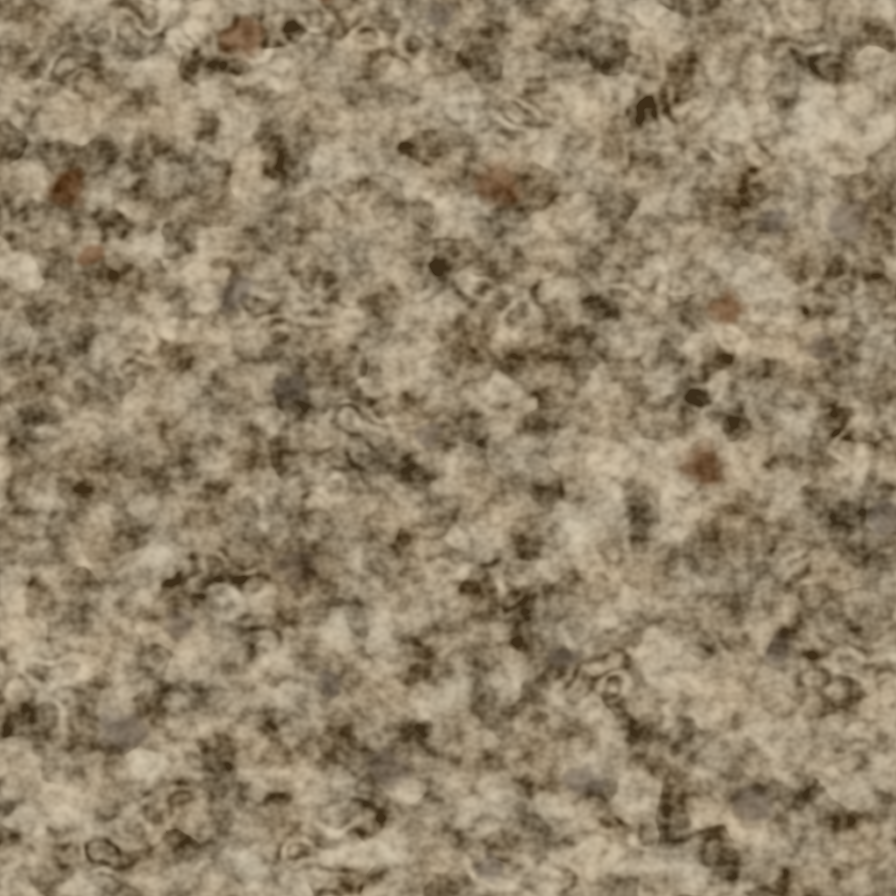
A Shadertoy shader for this texture:

```glsl
// Weathered sandy stone: soft mottled brown grains with pale, mauve and rusty flecks.

const vec3 DARK_EARTH = vec3(0.36, 0.30, 0.21);
const vec3 PALE_SAND = vec3(0.74, 0.68, 0.58);
const vec3 MAUVE_STONE = vec3(0.40, 0.35, 0.30);
const vec3 RUST = vec3(0.42, 0.28, 0.17);
const vec3 CHALK = vec3(0.77, 0.72, 0.62);

const float MEAN_TONE = 0.58;
const float SKEW = 0.35;          // pulls the tones towards the dark side
const float GRAIN_CELLS = 27.0;   // grains across the canvas
const float GRAIN_CONTRAST = 0.38;
const float CURL_CELLS = 27.0;
const float CURL_CONTRAST = 0.22;
const float FLECK_CELLS = 11.0;
const float HUE_DRIFT = 0.022;

// Three random values from 0 to 1 for a lattice cell.
vec3 hash3(vec2 cell, float seed) {
    uvec3 v = uvec3(ivec3(vec3(cell, seed)) + 4096);
    v = v * 1664525u + 1013904223u;
    v.x += v.y * v.z; v.y += v.z * v.x; v.z += v.x * v.y;
    v ^= v >> 16u;
    v.x += v.y * v.z; v.y += v.z * v.x; v.z += v.x * v.y;
    return vec3(v >> 8u) / 16777216.0;
}

float cornerSlope(vec2 cell, vec2 offset, float seed) {
    float angle = 6.2832 * hash3(cell, seed).x;
    return dot(vec2(cos(angle), sin(angle)), offset);
}

// Gradient noise, roughly -0.7 to 0.7.
float noise(vec2 p, float seed) {
    vec2 i = floor(p), f = fract(p);
    vec2 u = f * f * f * (f * (f * 6.0 - 15.0) + 10.0);
    vec2 e = vec2(1.0, 0.0);
    float low = mix(cornerSlope(i, f, seed), cornerSlope(i + e.xy, f - e.xy, seed), u.x);
    float high = mix(cornerSlope(i + e.yx, f - e.yx, seed), cornerSlope(i + e.xx, f - e.xx, seed), u.x);
    return mix(low, high, u.y);
}

// Angular grains of random tone with softened borders, -1 to 1.
float grains(vec2 p) {
    vec2 home = floor(p);
    float sum = 0.0, total = 0.0;
    for (int y = -1; y <= 1; y++)
    for (int x = -1; x <= 1; x++) {
        vec2 cell = home + vec2(x, y);
        vec3 h = hash3(cell, 1.0);
        vec2 d = p - cell - h.xy;
        float weight = exp(-9.0 * dot(d, d));
        sum += weight * (2.0 * h.z - 1.0);
        total += weight;
    }
    return sum / total;
}

// Layered mottling, from broad drift to fine grit.
float mottle(vec2 p) {
    return 0.25 * noise(p * 6.0, 2.0)
         + 0.42 * noise(p * 18.0, 3.0)
         + 0.52 * noise(p * 37.0, 4.0)
         + 0.46 * noise(p * 69.0, 5.0)
         + 0.24 * noise(p * 124.0, 6.0);
}

// Thin bright and dark curls, gathered in patches.
float curls(vec2 p) {
    float patches = smoothstep(-0.05, 0.4, noise(p * 9.0, 7.0));
    return patches * sin(13.0 * noise(p * CURL_CELLS, 8.0));
}

// Sparse soft flecks of another mineral, laid over the ground colour.
vec3 addFlecks(vec3 color, vec2 p, float tone) {
    vec2 home = floor(p);
    for (int y = -1; y <= 1; y++)
    for (int x = -1; x <= 1; x++) {
        vec2 cell = home + vec2(x, y);
        vec3 place = hash3(cell, 9.0);
        float kind = hash3(cell, 10.0).x;
        float radius = mix(0.2, 0.42, place.z);
        float cover = 1.0 - smoothstep(0.35 * radius, radius, length(p - cell - place.xy));
        vec3 mineral = kind < 0.09 ? MAUVE_STONE : kind < 0.13 ? RUST : CHALK;
        float present = step(kind, 0.25);
        color = mix(color, mineral + 0.16 * (tone - MEAN_TONE), 0.65 * present * cover);
    }
    return color;
}

void mainImage(out vec4 fragColor, in vec2 fragCoord) {
    vec2 uv = fragCoord / iResolution.y;

    // Ragged, slightly flattened shapes
    vec2 p = uv * vec2(1.0, 1.1);
    vec2 ragged = p + 0.013 * vec2(noise(p * 38.0, 11.0), noise(p * 38.0, 12.0));

    // Tone
    float d = GRAIN_CONTRAST * grains(ragged * GRAIN_CELLS) + mottle(p);
    d += CURL_CONTRAST * curls(p);
    float tone = MEAN_TONE + d - SKEW * d * d;

    // Colour
    vec3 color = mix(DARK_EARTH, PALE_SAND, clamp(tone, -0.3, 1.2));
    color = addFlecks(color, ragged * FLECK_CELLS, tone);
    color += HUE_DRIFT * noise(p * 14.0, 13.0) * vec3(1.0, 0.0, -1.0);

    fragColor = vec4(clamp(color, 0.0, 1.0), 1.0);
}
```
